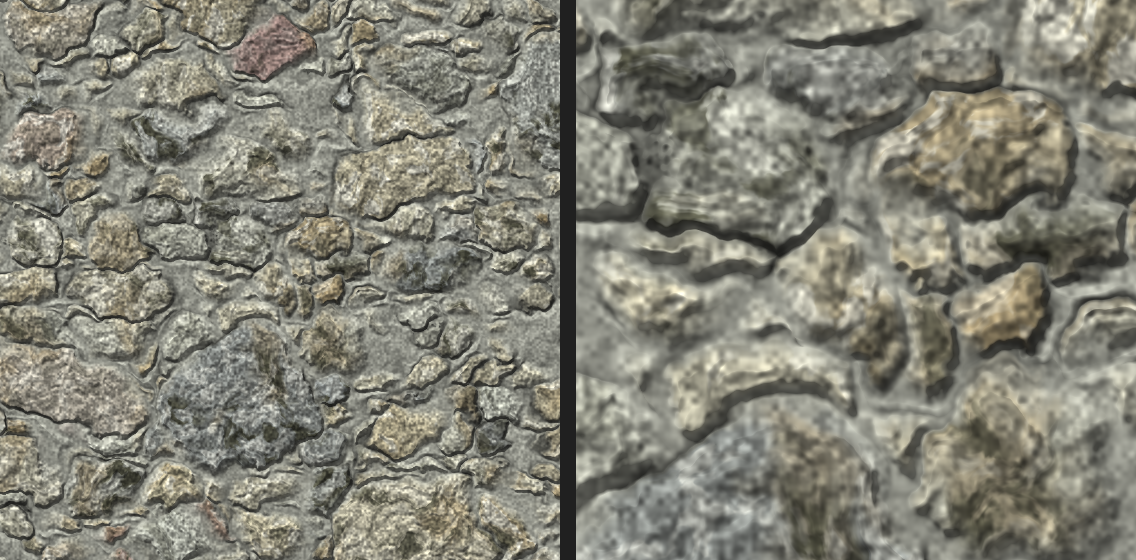
Left, the full canvas; right, a detail of the centre.
Give the GLSL for this texture, as a Shadertoy shader.

```glsl
// Rubble wall: weathered field stones of mixed size half buried in grey mortar.
// Three layers of scattered superellipses, small to large, build colour and
// height; the height is lit from the upper left, then pitted with fine grain.

const vec3 MORTAR = vec3(0.60, 0.605, 0.565);
const vec3 GREY   = vec3(0.60, 0.61, 0.57);
const vec3 SAND   = vec3(0.64, 0.61, 0.51);
const vec3 BROWN  = vec3(0.51, 0.44, 0.31);
const vec3 SLATE  = vec3(0.44, 0.46, 0.46);
const vec3 PLUM   = vec3(0.47, 0.40, 0.38);
const vec3 LICHEN = vec3(0.24, 0.24, 0.19);
const vec3 CRUST  = vec3(0.74, 0.74, 0.70);

struct Surface { vec3 colour; float height; float stone; };

vec4 hash4(vec2 p) {
    vec4 q = fract(p.xyxy * vec4(0.1031, 0.1030, 0.0973, 0.1099));
    q += dot(q, q.wzxy + 33.33);
    return fract((q.xxyz + q.yzzw) * q.zywx);
}

float noise(vec2 p) {
    vec2 i = floor(p), f = fract(p);
    f = f * f * (3.0 - 2.0 * f);
    float low  = mix(hash4(i).x, hash4(i + vec2(1, 0)).x, f.x);
    float high = mix(hash4(i + vec2(0, 1)).x, hash4(i + vec2(1, 1)).x, f.x);
    return mix(low, high, f.y);
}

float fbm(vec2 p) {
    float sum = 0.0, weight = 0.533;
    for (int i = 0; i < 4; i++) {
        sum += weight * noise(p);
        p = mat2(1.6, 1.2, -1.2, 1.6) * p + 17.3;
        weight *= 0.5;
    }
    return sum;
}

// Approximate distance to a turned superellipse, negative inside
float stoneDistance(vec2 p, vec2 radii, float angle, float power) {
    float c = cos(angle), s = sin(angle);
    vec2 q = abs(mat2(c, -s, s, c) * p) / radii + 1e-4;
    float r = pow(pow(q.x, power) + pow(q.y, power), 1.0 / power);
    return (r - 1.0) * min(radii.x, radii.y);
}

vec3 stoneColour(vec4 key) {
    vec3 c = mix(GREY, SAND, key.x);
    c = mix(c, BROWN, 0.8 * smoothstep(0.68, 1.0, key.y));
    c = mix(c, SLATE, 0.9 * smoothstep(0.82, 0.97, key.z));
    c = mix(c, PLUM, smoothstep(0.96, 0.98, key.w));
    return c * mix(0.88, 1.10, fract(key.w * 7.0));
}

// Stains, dark lichen and pale crust, in amounts that differ per stone
vec3 weather(vec3 colour, vec2 p, vec4 key) {
    float stain = fbm(p * 13.0 + 3.0), spots = fbm(p * 52.0 + 9.0);
    float patches = smoothstep(0.35, 0.65, fbm(p * 15.0 + 29.0));
    colour = mix(colour, BROWN, 0.45 * smoothstep(0.50, 0.75, stain));
    float dark = smoothstep(0.48, 0.66, spots) * patches * mix(0.25, 0.9, smoothstep(0.4, 0.9, key.z));
    float pale = smoothstep(0.48, 0.32, spots) * mix(0.2, 0.7, key.x);
    return mix(mix(colour, LICHEN, dark), CRUST, pale);
}

// Lay one grid of jittered stones, each with a mortar collar, over the base
Surface addStones(Surface base, vec2 p, vec2 cells, float share, float thickness, float seed) {
    vec2 home = floor(p * cells);
    float nearest = 9.0, second = 9.0;
    vec4 key = vec4(0.0);
    for (int j = -1; j <= 1; j++)
    for (int i = -1; i <= 1; i++) {
        vec2 cell = home + vec2(i, j);
        vec4 place = hash4(cell + seed), form = hash4(cell + seed + 71.7);
        if (place.z > share) continue;
        vec2 centre = (cell + 0.5 + 0.55 * (place.xy - 0.5)) / cells;
        vec2 radii = mix(vec2(0.36, 0.30), vec2(0.70, 0.62), form.xy) / cells;
        float d = stoneDistance(p - centre, radii, (place.w - 0.5) * 1.1, mix(1.7, 4.0, form.z));
        second = min(second, max(d, nearest));
        if (d < nearest) { nearest = d; key = form.wzyx; }
    }
    float d = max(nearest, 0.5 * (nearest - second) + 0.002);

    float collar = 1.0 - smoothstep(0.001, 0.013, d);
    base.colour = mix(base.colour, MORTAR * mix(0.88, 1.08, fbm(p * 17.0)), collar * 0.85);
    base.height *= 1.0 - collar;
    base.stone *= 1.0 - 0.8 * collar;

    // Mortar smeared over the rim softens part of the outline
    float smear = smoothstep(0.40, 0.62, fbm(p * 13.0 + seed));
    float mask = smoothstep(0.002, -mix(0.003, 0.022, smear), d);
    float dome = thickness * (1.0 - exp(min(d, 0.0) / 0.016));
    float crevice = exp(-pow((d - 0.001) / 0.0032, 2.0)) * (1.0 - smear) * noise(p * 28.0 + seed);
    float rough = 0.030 * fbm(p * 30.0 + 9.0 * key.xy) + 0.006 * noise(p * 115.0);
    vec3 tone = mix(stoneColour(key), MORTAR, 0.4 * key.y * key.x);
    base.colour = mix(base.colour, weather(tone, p, key), mask) * (1.0 - 0.6 * crevice);
    base.height = mix(base.height, dome + rough, mask);
    base.stone = mix(base.stone, 1.0, mask);
    return base;
}

Surface wall(vec2 p) {
    vec2 bend = vec2(fbm(p * 9.0), fbm(p * 9.0 + 41.0)) - 0.5;
    vec2 chip = vec2(fbm(p * 40.0), fbm(p * 40.0 + 23.0)) - 0.5;
    vec2 q = p + 0.085 * bend + 0.022 * chip;
    Surface s = Surface(MORTAR * mix(0.84, 1.08, fbm(p * 16.0)), 0.014 * fbm(p * 24.0), 0.3);
    s = addStones(s, q, vec2(14.0, 20.0), 0.94, 0.008, 5.0);
    s = addStones(s, q, vec2(7.5, 11.0), 0.60, 0.011, 37.0);
    return addStones(s, q, vec2(3.6, 5.4), 0.34, 0.014, 113.0);
}

void mainImage(out vec4 fragColor, in vec2 fragCoord) {
    vec2 p = fragCoord / iResolution.y;
    vec2 toLight = vec2(-0.0022, 0.0042);
    Surface here = wall(p);

    // Relief: slopes facing the light brighten, lee sides fall into shadow
    float slope = (here.height - wall(p + toLight).height) / length(toLight);
    float light = 0.99 + 0.34 * clamp(slope, -1.4, 0.6);

    // Pitted grain, strongest on stone
    float grain = noise(p * 250.0) - 0.5 + 0.5 * (noise(p * 150.0 + 5.0) - 0.5);
    light *= 1.0 + grain * mix(0.28, 0.56, here.stone);
    fragColor = vec4(clamp(here.colour * light, 0.0, 1.0), 1.0);
}
```
